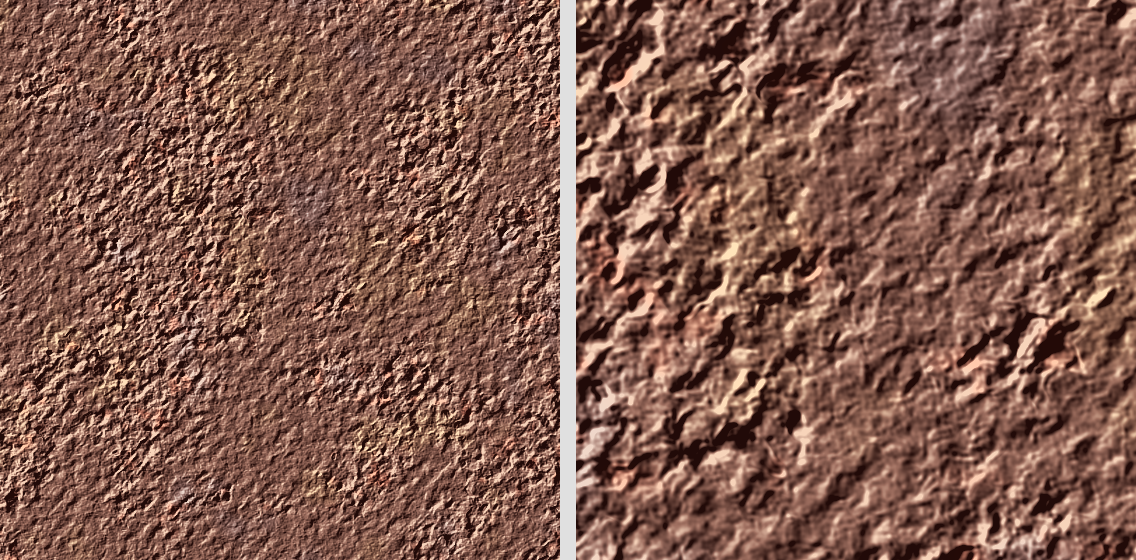
Left, the full canvas; right, a detail of the centre.
Reproduce this texture procedurally as a Shadertoy shader.

```glsl
// Weathered red-brown rock: pitted rough patches on a finer grain, lit from the upper left.
#define GRAIN_SCALE 76.0
#define PATCH_SCALE 9.0
#define PIT_SCALE 82.0
#define RELIEF_STEP 0.0014
#define SMOOTH_RELIEF 1.12
#define ROUGH_RELIEF 1.95
#define PIT_DEPTH 0.62
#define BASE_TONE 0.495
#define TINT_AMOUNT 0.75
#define LIGHT_DIR vec2(-0.80, 0.60)

float hash(vec2 p) {
    return fract(sin(dot(p, vec2(127.1, 311.7))) * 43758.5453);
}

float noise(vec2 p) {
    vec2 cell = floor(p), f = fract(p);
    f = f * f * (3.0 - 2.0 * f);
    return mix(mix(hash(cell), hash(cell + vec2(1, 0)), f.x),
               mix(hash(cell + vec2(0, 1)), hash(cell + vec2(1, 1)), f.x), f.y);
}

// Layered noise, turned at each octave to hide the lattice
float fbm(vec2 p, int octaves) {
    float sum = 0.0, amplitude = 0.5;
    for (int i = 0; i < octaves; i++) {
        sum += amplitude * noise(p);
        p = mat2(0.8, 0.6, -0.6, 0.8) * p * 2.03 + 17.3;
        amplitude *= 0.5;
    }
    return sum;
}

// Diagonal frame that slightly lengthens features toward the upper right
vec2 alongGrain(vec2 p) {
    return vec2((p.x + p.y) * 0.61, (p.y - p.x) * 0.74);
}

// Rounded hollows, deep only in the rough patches
float pits(vec2 q, float rough) {
    return (0.12 + 0.88 * rough) * smoothstep(0.58, 0.88, noise(q * PIT_SCALE + 41.0));
}

float height(vec2 p, float rough) {
    vec2 q = alongGrain(p);
    q += 0.005 * (vec2(noise(p * 110.0), noise(p * 110.0 + 9.0)) - 0.5);
    float relief = mix(SMOOTH_RELIEF, ROUGH_RELIEF, rough);
    float grain = 2.0 * fbm(q * GRAIN_SCALE, 3) + 0.16 * noise(p * 400.0);
    return relief * grain - 2.0 * PIT_DEPTH * pits(q, rough);
}

// Stone colour by brightness: dark hollow, warm body, pale crest
vec3 stoneRamp(float tone) {
    vec3 hollow = vec3(0.13, 0.04, 0.03);
    vec3 body = vec3(0.63, 0.44, 0.38);
    vec3 crest = vec3(0.97, 0.83, 0.73);
    vec3 lower = mix(hollow, body, clamp((tone - 0.13) / 0.50, 0.0, 1.0));
    return mix(lower, crest, clamp((tone - 0.63) / 0.34, 0.0, 1.0));
}

// Faint mineral stains: grey-violet, cream and rust
vec3 mineralTint(vec2 p, float rough) {
    float broad = fbm(p * 9.0 + 23.0, 3);
    float fine = fbm(p * 42.0 + 71.0, 2);
    float cool = smoothstep(0.52, 0.70, broad);
    float cream = smoothstep(0.35, 0.20, broad);
    float rust = rough * smoothstep(0.45, 0.64, fine);
    vec3 tint = mix(vec3(1.0), vec3(0.95, 1.03, 1.14), cool);
    tint *= mix(vec3(1.0), vec3(1.06, 1.10, 1.00), cream);
    tint *= mix(vec3(1.0), vec3(1.10, 0.90, 0.84), rust);
    return mix(vec3(1.0), tint, TINT_AMOUNT);
}

void mainImage(out vec4 fragColor, in vec2 fragCoord) {
    vec2 p = fragCoord / iResolution.y;

    // Rough patches that fade gradually into the finer grain
    float patches = fbm(alongGrain(p) * PATCH_SCALE * 1.2 + 5.0, 3);
    float rough = smoothstep(0.32, 0.62, patches + 0.14 * (noise(p * 36.0) - 0.5));

    // Slope toward the light gives the relief
    vec2 offset = LIGHT_DIR * RELIEF_STEP;
    float slope = height(p - offset, rough) - height(p + offset, rough);

    // Raised grain is lighter, hollows are shaded
    vec2 q = alongGrain(p);
    float grain = fbm(q * GRAIN_SCALE, 3) - 0.44;
    float tone = BASE_TONE + slope + 0.22 * grain * (0.5 + rough);
    tone += 0.05 * rough - 0.28 * pits(q, rough);
    tone += 0.08 * (noise(p * 340.0) - 0.5);

    vec3 color = stoneRamp(tone) * mineralTint(p, rough);
    fragColor = vec4(clamp(color, 0.0, 1.0), 1.0);
}
```
